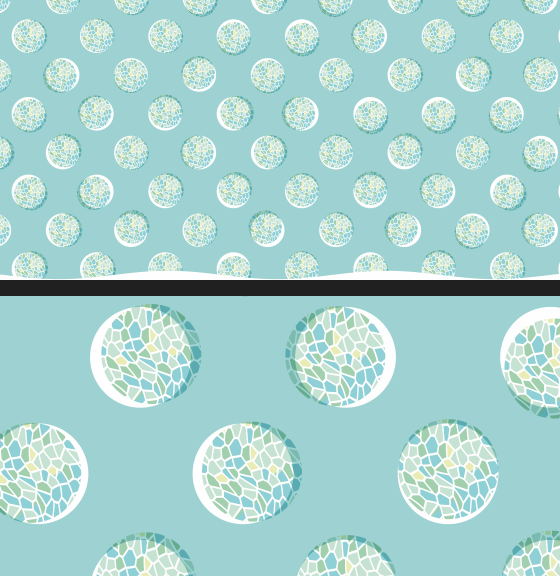
Top, the full canvas; bottom, a detail of the centre.
Write a Shadertoy shader that draws this pattern.

```glsl
#define SPACING vec2(0.2441, 0.2773)
#define ORIGIN vec2(0.1016, 0.871)
#define DISC_RADIUS 0.0600
#define MOSAIC_RADIUS 0.0595
#define TILE_SIZE 0.0125
#define HALF_GAP 0.085
#define SAMPLES 3
#define GROUND vec3(0.62, 0.82, 0.82)
#define WHITE vec3(0.995)

float hash(vec2 p) {
    vec3 q = fract(p.xyx * vec3(0.1031, 0.1030, 0.0973));
    q += dot(q, q.yzx + 33.33);
    return fract((q.x + q.y) * q.z);
}

vec2 hash2(vec2 p) {
    return vec2(hash(p + 17.0), hash(p + 71.0));
}

// Opacity of a shape from its signed distance
float fill(float dist, float blur) {
    return clamp(0.5 - dist / blur, 0.0, 1.0);
}

vec2 seedPoint(vec2 cell) {
    return cell + 0.5 + 0.85 * (hash2(cell) - 0.5);
}

vec3 tileColor(vec2 cell, float blueBias) {
    float pick = hash(cell + 5.3);
    vec3 color = vec3(0.78, 0.89, 0.83);
    if (pick < 0.64) color = vec3(0.64, 0.82, 0.69);
    if (pick < 0.38) color = vec3(0.92, 0.93, 0.71);
    if (pick < 0.20 || hash(cell + 9.1) < blueBias) color = vec3(0.56, 0.82, 0.84);
    return color;
}

// Slanted shards: rgb is the tile colour, a its opacity
vec4 mosaic(vec2 p, float blur) {
    vec2 q = mat2(0.91, -0.42, 0.42, 0.91) * p / TILE_SIZE;
    q += 0.35 * sin(q.yx * 0.8 + vec2(0.5, 2.0));
    q *= vec2(1.2, 0.78);
    vec2 base = floor(q), nearest = base, toNearest = vec2(0.0);
    float best = 1e3;
    for (int j = -1; j <= 1; j++)
    for (int i = -1; i <= 1; i++) {
        vec2 cell = base + vec2(i, j);
        vec2 r = seedPoint(cell) - q;
        if (dot(r, r) < best) {
            best = dot(r, r);
            nearest = cell;
            toNearest = r;
        }
    }
    // Distance to the closest border between shards
    float edge = 1e3;
    for (int j = -2; j <= 2; j++)
    for (int i = -2; i <= 2; i++) {
        vec2 cell = nearest + vec2(i, j);
        vec2 r = seedPoint(cell) - q;
        vec2 span = r - toNearest;
        if (dot(span, span) > 1e-4)
            edge = min(edge, dot(0.5 * (r + toNearest), normalize(span)));
    }
    float blueBias = 0.75 * smoothstep(0.2, 0.9, dot(p, vec2(0.7, -0.7)) / MOSAIC_RADIUS);
    return vec4(tileColor(nearest, blueBias), fill(HALF_GAP - edge, blur / TILE_SIZE));
}

vec3 scene(vec2 p, float blur) {
    // Two interleaved grids form the staggered rows
    vec2 g = (p - ORIGIN) / SPACING;
    vec2 idA = round(g), idB = round(g - 0.5) + 0.5;
    vec2 a = (g - idA) * SPACING, b = (g - idB) * SPACING;
    bool useA = dot(a, a) < dot(b, b);
    vec2 local = useA ? a : b;
    vec2 id = 2.0 * (useA ? idA : idB) + 40.0;

    // White disc, then a displaced mosaic multiplied over it
    vec3 color = mix(GROUND, WHITE, fill(length(local) - DISC_RADIUS, blur));
    float angle = 6.2832 * hash(id);
    float shift = mix(0.004, 0.0145, hash(id + 3.7));
    vec2 inner = local - shift * vec2(cos(angle), sin(angle));
    float inside = fill(length(inner) - MOSAIC_RADIUS, blur);
    if (inside > 0.0) {
        vec4 tile = mosaic(inner, blur);
        color *= mix(vec3(1.0), tile.rgb, tile.a * inside);
    }

    // Wavy white lower edge
    float wave = 0.018 + 0.015 * cos(6.2832 * (p.x - 0.60) / 0.78);
    return mix(color, WHITE, fill(p.y - wave, blur));
}

void mainImage(out vec4 fragColor, in vec2 fragCoord) {
    float blur = 1.0 / (iResolution.y * float(SAMPLES));
    vec3 sum = vec3(0.0);
    for (int j = 0; j < SAMPLES; j++)
    for (int i = 0; i < SAMPLES; i++) {
        vec2 jitter = (vec2(i, j) + 0.5) / float(SAMPLES) - 0.5;
        sum += scene((fragCoord + jitter) / iResolution.y, blur);
    }
    fragColor = vec4(sum / float(SAMPLES * SAMPLES), 1.0);
}
```
